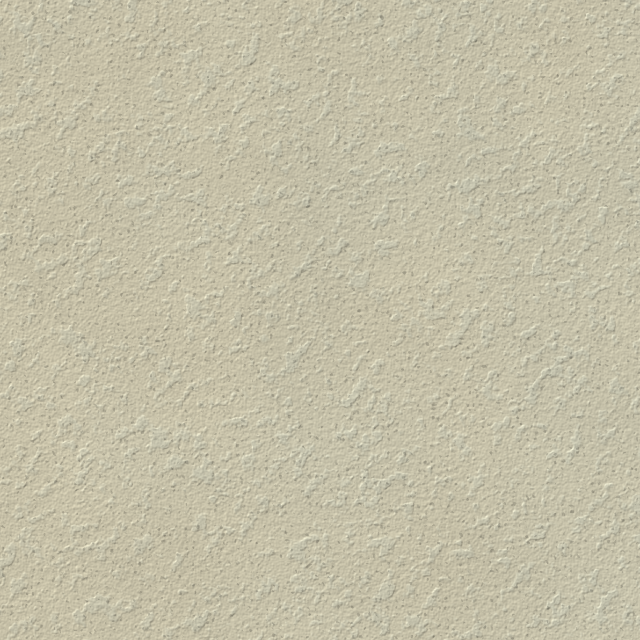
Give the GLSL for this texture, as a WebGL 1 fragment shader.

```glsl
precision highp float;
// Cream stucco plaster with broken diagonal ridges, fine grain and small pits, lit from the upper left.
uniform vec2 u_resolution;

#define FLAT_COLOR vec3(0.778, 0.753, 0.655)
#define RAISED_COLOR vec3(0.763, 0.757, 0.676)
#define LIGHT_DIR vec2(-0.6, 0.8)
#define LIGHT_STEP 0.0020
#define RELIEF 0.37
#define RIDGE_FREQ vec2(31.0, 47.0)
#define GRAIN_FREQ 118.0
#define PIT_FREQ 88.0
#define PIT_SHARE 0.6
#define PIT_DEPTH 0.18

vec2 hash2(vec2 p) {
  vec2 d = vec2(dot(p, vec2(127.1, 311.7)), dot(p, vec2(269.5, 183.3)));
  return fract(sin(d) * 43758.5453);
}

float corner(vec2 cell, vec2 f, vec2 o) {
  return dot(hash2(cell + o) * 2.0 - 1.0, f - o);
}

// Gradient noise, centred on zero
float noise(vec2 p) {
  vec2 i = floor(p), f = p - i;
  vec2 u = f * f * f * (f * (f * 6.0 - 15.0) + 10.0);
  float low = mix(corner(i, f, vec2(0.0)), corner(i, f, vec2(1.0, 0.0)), u.x);
  float high = mix(corner(i, f, vec2(0.0, 1.0)), corner(i, f, vec2(1.0)), u.x);
  return mix(low, high, u.y);
}

// Turns the grid so that the noise octaves do not line up
vec2 turn(vec2 p) {
  return vec2(0.8 * p.x - 0.6 * p.y, 0.6 * p.x + 0.8 * p.y);
}

// Raised clumps with ragged rims, stretched from lower left to upper right
float ridges(vec2 p) {
  vec2 along = vec2(0.64, 0.77);
  vec2 q = vec2(dot(p, along), dot(p, vec2(-along.y, along.x)));
  q += 0.009 * vec2(noise(p * 42.0 + 7.3), noise(p * 42.0 + 41.7));
  float n = noise(q * RIDGE_FREQ) + 0.35 * noise(p * 13.0 + 5.9);
  n += 0.6 * noise(turn(p) * 92.0 + 13.1) + 0.32 * noise(p * 185.0 + 27.4);
  return smoothstep(0.02, 0.42, n);
}

float height(vec2 p) {
  float grain = 0.48 * noise(turn(p) * GRAIN_FREQ + 3.7);
  grain += 0.36 * noise(p * GRAIN_FREQ * 2.05 + 19.2);
  return 0.55 * ridges(p) + grain;
}

// Small scattered holes with uneven rims, one at most per cell
float pits(vec2 p) {
  vec2 q = p * PIT_FREQ + 0.7 * vec2(noise(p * 45.0), noise(p * 45.0 + 9.4));
  q += 0.25 * vec2(noise(p * 210.0 + 1.6), noise(p * 210.0 + 33.8));
  vec2 cell = floor(q);
  vec2 centre = 0.25 + 0.5 * hash2(cell + 5.0);
  vec2 kind = hash2(cell + 71.0);
  float radius = mix(0.12, 0.24, kind.y);
  float d = length(q - cell - centre);
  float hole = 1.0 - smoothstep(radius * 0.4, radius * 1.25, d);
  return hole * step(kind.x, PIT_SHARE) * mix(0.35, 1.0, kind.y);
}

void main() {
  vec2 p = gl_FragCoord.xy / u_resolution.y;

  // Slopes that face the light turn bright, the others fall into shadow
  float slope = height(p) - height(p + normalize(LIGHT_DIR) * LIGHT_STEP);
  float shade = RELIEF * slope * (slope < 0.0 ? 1.1 : 1.0);

  // Raised paint is cooler, as is the right-hand side
  float raised = ridges(p);
  float drift = 0.35 * (p.x - 0.5) + 0.4 * noise(p * 5.0);
  float cool = clamp(0.15 + 0.65 * raised + drift, 0.0, 1.0);
  vec3 color = mix(FLAT_COLOR, RAISED_COLOR, cool);

  // Uneven brightness over wide and middling patches
  float broad = 0.028 * noise(p * 5.0 + 2.0) + 0.025 * noise(p * 22.0 + 8.0);
  color *= (1.0 + shade + broad) * (1.0 - PIT_DEPTH * pits(p));
  gl_FragColor = vec4(clamp(color, 0.0, 1.0), 1.0);
}
```
